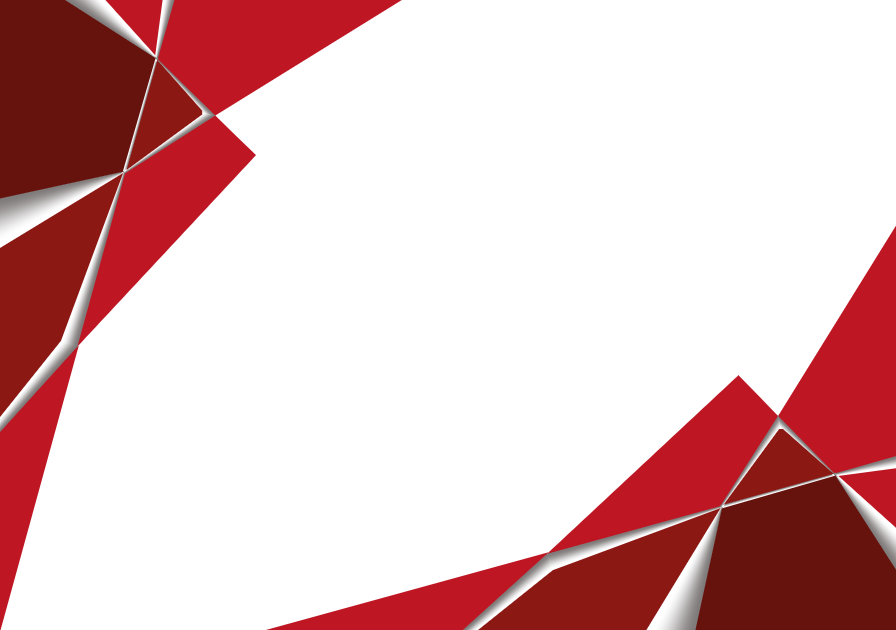
Write a Shadertoy shader that draws this background.

```glsl
// Two angular corner clusters of red panels on white, split by shaded ribbons.
// Convex quads build the top-left corner; a reflection across the diagonal
// reuses it at the lower right. Ribbons fade from a shadowed edge to white.

const vec2 CANVAS = vec2(768.0, 540.0);      // layout units, y pointing down
const vec2 MIRROR_OFFSET = vec2(541.0, 766.0);
const float FOLD_LIMIT = 1.05;               // diagonal between the two corners
const float SHADOW_REACH = 0.9;              // share of a ribbon that is shaded
const float EDGE_OVERLAP = 0.3;              // hides seams between neighbours
const vec3 PAPER = vec3(1.0);
const vec3 SHADOW = vec3(0.50, 0.48, 0.48);
const vec3 BRIGHT_RED = vec3(0.745, 0.09, 0.137);
const vec3 DEEP_RED = vec3(0.55, 0.095, 0.078);
const vec3 MAROON = vec3(0.40, 0.075, 0.05);

// Signed distance to the line a-b, negative on the inner side.
float lineDistance(vec2 p, vec2 a, vec2 b) {
    vec2 along = normalize(b - a);
    vec2 offset = p - a;
    return along.y * offset.x - along.x * offset.y;
}

// Antialiased coverage of a convex quad, clockwise on the canvas.
float quadMask(vec2 p, vec2 a, vec2 b, vec2 c, vec2 d) {
    float dist = max(max(lineDistance(p, a, b), lineDistance(p, b, c)),
                     max(lineDistance(p, c, d), lineDistance(p, d, a)));
    float unitsPerPixel = CANVAS.y / iResolution.y;
    return clamp(0.5 - (dist - EDGE_OVERLAP) / unitsPerPixel, 0.0, 1.0);
}

void panel(inout vec3 color, vec3 fill, vec2 p, vec2 a, vec2 b, vec2 c, vec2 d) {
    color = mix(color, fill, quadMask(p, a, b, c, d));
}

// Ribbon shaded along edge a-b, turning white toward edge c-d.
void ribbon(inout vec3 color, vec2 p, vec2 a, vec2 b, vec2 c, vec2 d) {
    float fromShadow = max(-lineDistance(p, a, b), 0.0);
    float fromLight = max(-lineDistance(p, c, d), 0.0);
    float t = fromShadow / max(fromShadow + fromLight, 0.001);
    vec3 fill = mix(SHADOW, PAPER, smoothstep(0.0, SHADOW_REACH, t));
    panel(color, fill, p, a, b, c, d);
}

vec3 cornerCluster(vec2 p) {
    vec3 color = PAPER;

    // Bright outer panels
    panel(color, BRIGHT_RED, p, vec2(81, -10), vec2(360, -10), vec2(184, 99), vec2(134, 50));
    panel(color, BRIGHT_RED, p, vec2(184, 99), vec2(219, 133), vec2(66, 297), vec2(106, 148));
    panel(color, BRIGHT_RED, p, vec2(67, 297), vec2(-10, 577), vec2(-10, 381), vec2(65, 297));

    // Ribbons above and beside the upper crossing
    ribbon(color, p, vec2(134, 51), vec2(40, -10), vec2(81, -10), vec2(135, 50));
    ribbon(color, p, vec2(152, -10), vec2(135, 50), vec2(133, 50), vec2(141, -10));
    ribbon(color, p, vec2(135.5, 50), vec2(108, 148), vec2(105, 148), vec2(133, 50));

    // Ribbons around the small triangle
    ribbon(color, p, vec2(133, 49), vec2(184, 99), vec2(173, 97), vec2(133, 51));
    ribbon(color, p, vec2(184, 99), vec2(106, 149), vec2(106, 147), vec2(173, 97));

    // Wide wedge and the bent lower ribbon
    ribbon(color, p, vec2(-10, 172), vec2(106, 147), vec2(106, 149), vec2(-10, 219));
    ribbon(color, p, vec2(107, 148), vec2(66, 297), vec2(52, 292), vec2(105, 148));
    ribbon(color, p, vec2(66, 297), vec2(-10, 381), vec2(-10, 369.5), vec2(52, 292));

    // Dark inner panels
    panel(color, DEEP_RED, p, vec2(135, 52), vec2(173, 95), vec2(173, 98), vec2(109, 145));
    panel(color, DEEP_RED, p, vec2(105, 149), vec2(52, 292), vec2(-10, 369.5), vec2(-10, 219));
    panel(color, MAROON, p, vec2(-10, -42), vec2(133, 50), vec2(105, 147), vec2(-10, 172));
    return color;
}

void mainImage(out vec4 fragColor, in vec2 fragCoord) {
    vec2 uv = fragCoord / iResolution.xy;
    uv.y = 1.0 - uv.y;
    vec2 p = uv * CANVAS;

    // Reflect the lower-right half onto the top-left corner
    if (uv.x + uv.y > FOLD_LIMIT) p = MIRROR_OFFSET - p.yx;
    fragColor = vec4(cornerCluster(p), 1.0);
}
```
